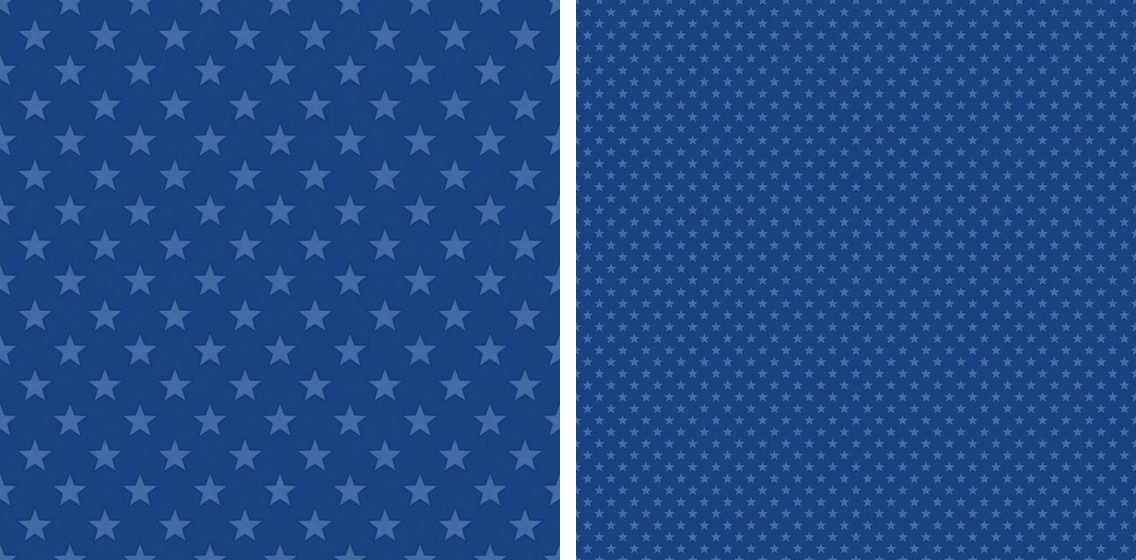
Left: one tile. Right: repeated 3 by 3.
A three.js fragment shader for this pattern:

```glsl
// Staggered rows of pale five-pointed stars on a deep blue ground, with faint mottling.
varying vec2 vUv;

const float REPEATS = 8.0;

float hash(vec2 p) {
  vec3 q = fract(vec3(p.xyx) * 0.1031);
  q += dot(q, q.yzx + 33.33);
  return fract((q.x + q.y) * q.z);
}

// Value noise that wraps after a whole number of cells
float wrapNoise(vec2 uv, float cells) {
  vec2 p = uv * cells;
  vec2 i = floor(p);
  vec2 f = fract(p);
  f = f * f * (3.0 - 2.0 * f);
  vec2 a = mod(i, cells);
  vec2 b = mod(i + 1.0, cells);
  return mix(mix(hash(a), hash(vec2(b.x, a.y)), f.x),
             mix(hash(vec2(a.x, b.y)), hash(b), f.x), f.y);
}

// Signed distance to an upright star, negative inside
float starDistance(vec2 p, float outer, float inner) {
  const float HALF_SECTOR = 0.628319;
  float angle = atan(p.x, p.y + 1e-6);
  angle = abs(mod(angle + HALF_SECTOR, 2.0 * HALF_SECTOR) - HALF_SECTOR);
  vec2 tip = vec2(0.0, outer);
  vec2 edge = inner * vec2(sin(HALF_SECTOR), cos(HALF_SECTOR)) - tip;
  vec2 q = length(p) * vec2(sin(angle), cos(angle)) - tip;
  float along = clamp(dot(q, edge) / dot(edge, edge), 0.0, 1.0);
  float side = q.x * edge.y - q.y * edge.x;
  return length(q - edge * along) * (side > 0.0 ? -1.0 : 1.0);
}

void main() {
  // Two interleaved square lattices, half a cell apart
  float d = 1.0;
  float tone = 0.0;
  for (int i = 0; i < 2; i++) {
    float shift = 0.5 * float(i);
    vec2 cell = vUv * REPEATS + vec2(shift, shift + 0.02);
    float star = starDistance(fract(cell) - 0.5, 0.25, 0.105);
    if (star < d) {
      d = star;
      tone = hash(mod(floor(cell), REPEATS) + 17.0 * float(i));
    }
  }

  // Ground, with a thin darker rim around each star
  float mottle = wrapNoise(vUv, 96.0) - 0.5;
  vec3 ground = vec3(0.10, 0.26, 0.51) + 0.008 * mottle;
  float rim = 1.0 - smoothstep(0.015, 0.035, d);
  ground = mix(ground, vec3(0.07, 0.23, 0.47), rim);

  // Star fill varies slightly from star to star
  vec3 fill = mix(vec3(0.26, 0.42, 0.64), vec3(0.27, 0.42, 0.66), tone);
  fill += 0.02 * mottle;

  float coverage = 1.0 - smoothstep(-0.013, 0.013, d);
  gl_FragColor = vec4(mix(ground, fill, coverage), 1.0);
}
```
